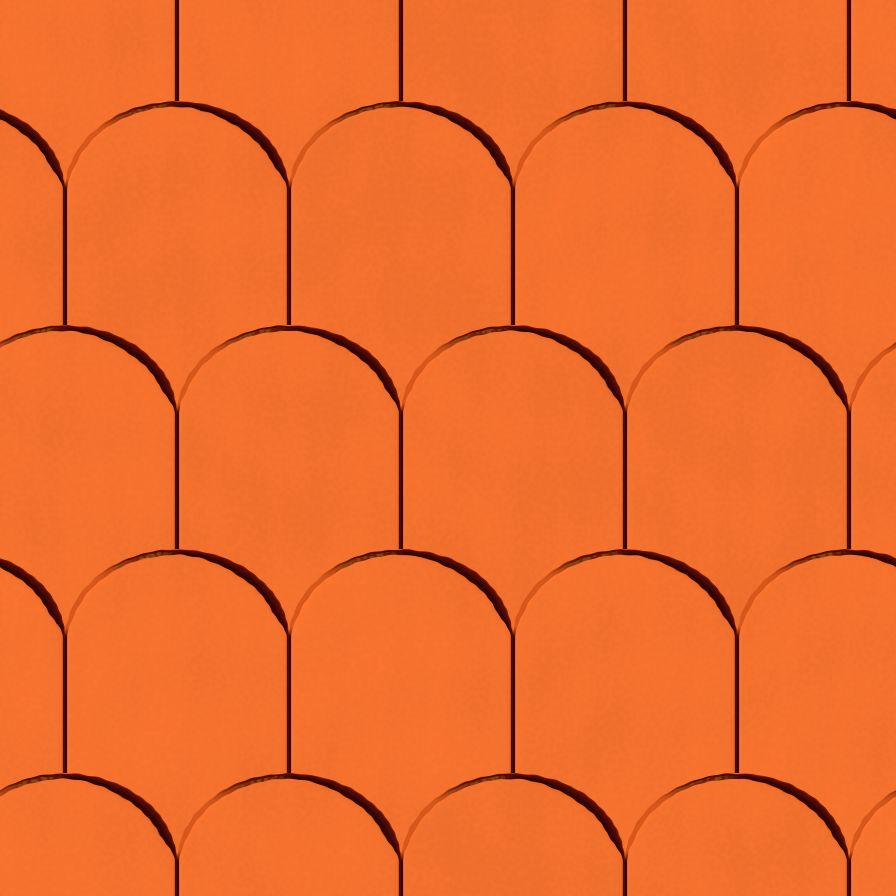
Reproduce this pattern procedurally as a three.js fragment shader.

```glsl
varying vec2 vUv;

#define REPEATS 4.0
#define ORIGIN vec2(0.29, 0.547)
#define ARCH vec2(0.5, 0.4)
#define SEAM 0.0095
#define LIP_WIDTH 0.024
#define SHADOW_WIDTH 0.046
#define GLAZE vec3(0.955, 0.44, 0.18)
#define LIP vec3(0.84, 0.34, 0.10)
#define RUST vec3(0.45, 0.10, 0.02)
#define UMBER vec3(0.31, 0.04, 0.01)
#define SHADOW vec3(0.19, 0.02, 0.01)
#define MOSS vec3(0.50, 0.27, 0.07)

const float TAU = 6.2831853;

float hash(vec2 p) {
  vec3 q = fract(vec3(p.xyx) * 0.1031);
  q += dot(q, q.yzx + 33.33);
  return fract((q.x + q.y) * q.z);
}

// Wrapping cellular noise: distance to the nearest scattered point
float cellular(vec2 uv, float cells) {
  vec2 p = uv * cells;
  vec2 base = floor(p);
  float nearest = 2.0;
  for (int j = -1; j <= 1; j++) {
    for (int i = -1; i <= 1; i++) {
      vec2 cell = base + vec2(float(i), float(j));
      vec2 id = mod(cell, cells);
      vec2 seed = cell + vec2(hash(id), hash(id + 57.0));
      nearest = min(nearest, length(p - seed));
    }
  }
  return nearest;
}

// Column position, with every other row shifted by half a tile
float columnAt(float x, float row) {
  return x - ORIGIN.x - 0.5 * mod(row, 2.0) + 0.5;
}

// Depth inside an elliptical arch that continues into straight sides
float archDepth(float x, float fall) {
  vec2 e = vec2(max(abs(x), 0.01), max(ARCH.y - fall, 0.0));
  float k = length(e / ARCH);
  return k * (1.0 - k) / length(e / (ARCH * ARCH));
}

// Low, broad variation of the glaze
float mottling(vec2 uv) {
  vec2 a = uv * TAU;
  float streaks = sin(a.x * 13.0 + sin(a.y * 3.0)) + 0.6 * sin(a.x * 31.0 + 2.0 * sin(a.y * 2.0));
  float clouds = sin(a.x * 3.0 + 2.0 * sin(a.y * 2.0)) * sin(a.y * 5.0 + sin(a.x * 4.0));
  return 0.004 * streaks + 0.010 * clouds;
}

void main() {
  vec2 p = vUv * REPEATS;
  float aa = 0.7 * fwidth(p.y);

  // Place within the current arch
  float row = ceil(p.y - ORIGIN.y);
  float fall = row + ORIGIN.y - p.y;
  float x = fract(columnAt(p.x, row)) - 0.5;
  float side = x / ARCH.x;
  float straight = smoothstep(0.34, 0.40, fall);

  // Slightly uneven edge
  vec2 a = vUv * TAU;
  float wobble = 0.0012 * (sin(a.x * 47.0 + a.y * 23.0) + sin(a.y * 71.0 - a.x * 29.0));
  float depth = archDepth(x, fall) + wobble * (1.0 - straight);

  // Glaze with a tone for each tile
  bool inside = depth > 0.0 || fall > ARCH.y;
  float tileRow = inside ? row : row + 1.0;
  float tileColumn = floor(columnAt(p.x, tileRow));
  float tone = hash(mod(vec2(tileColumn, tileRow), REPEATS) + 11.0) - 0.5;
  float grain = cellular(vUv, 160.0);
  float light = 1.0 + 0.014 * tone + mottling(vUv) + 0.03 * (grain - 0.45);
  vec3 color = GLAZE * light;

  // Band between the face and the tile above, narrowing into the seam
  float arcWidth = mix(LIP_WIDTH, SHADOW_WIDTH, smoothstep(0.0, 0.65, side));
  float width = mix(arcWidth, SEAM, smoothstep(0.27, 0.39, fall));
  float across = clamp(depth / width, 0.0, 1.0);
  float opening = mix(smoothstep(-aa, aa, depth), 1.0, straight);
  float band = opening * (1.0 - smoothstep(-aa, aa, depth - width));

  // Soft bevel: bright on the left, dull on the right
  float bevel = exp(-max(depth - width, 0.0) / 0.009) * opening;
  color = mix(color, LIP, 0.4 * bevel * smoothstep(0.0, 0.3, side));
  color *= 1.0 + 0.05 * bevel * smoothstep(0.2, 0.6, -side);

  // Lit lip on the left, with moss specks near the crown
  vec3 lip = mix(RUST, LIP, smoothstep(0.25, 0.75, -side));
  float crown = smoothstep(-0.65, -0.4, side) * (1.0 - smoothstep(-0.1, 0.1, side));
  lip = mix(lip, MOSS, crown * (1.0 - smoothstep(0.25, 0.55, grain)));
  float crease = smoothstep(-0.75, -0.3, side) * (1.0 - smoothstep(0.25, 0.5, across));
  lip = mix(lip, UMBER, crease);

  // Dark gap on the right
  vec3 gap = mix(RUST, UMBER, smoothstep(0.0, 0.25, across));
  gap = mix(gap, SHADOW, smoothstep(0.3, 0.7, across));

  vec3 edge = mix(lip, gap, smoothstep(-0.2, 0.08, side));
  vec3 seam = mix(SHADOW, UMBER, step(0.0, x));
  color = mix(color, mix(edge, seam, straight), band);

  gl_FragColor = vec4(color, 1.0);
}
```
